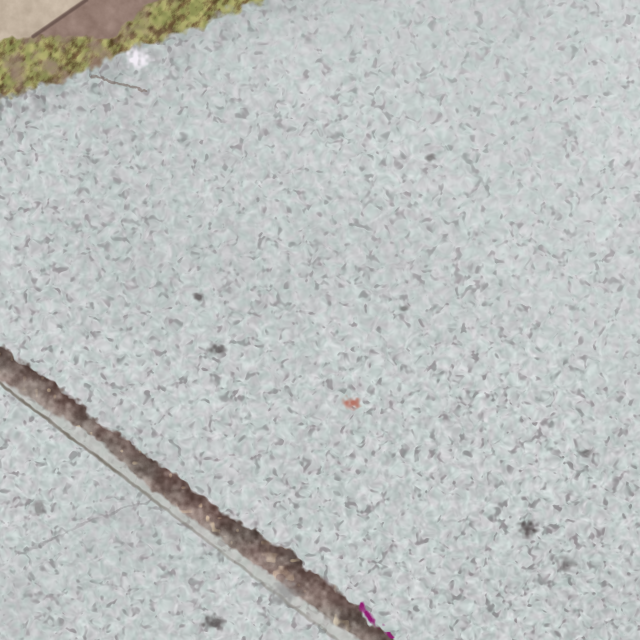
Reproduce this texture procedurally as a WebGL 1 fragment shader.

```glsl
precision highp float;
// Pale speckled concrete with a diagonal dirt-filled joint at the lower left
// and a grassy verge at the upper left. Layered value noise makes the grain;
// sloping lines with ragged offsets bound the joint, the ledge and the verge.

uniform vec2 u_resolution;

const vec3 CONCRETE = vec3(0.758, 0.779, 0.779);
const vec3 PIT = vec3(0.51, 0.50, 0.51);
const vec3 DIRT_DARK = vec3(0.33, 0.26, 0.24);
const vec3 DIRT_LIGHT = vec3(0.60, 0.55, 0.52);
const vec3 GRASS_DARK = vec3(0.40, 0.32, 0.21);
const vec3 GRASS_LIGHT = vec3(0.62, 0.62, 0.39);
const vec3 LEAF = vec3(0.59, 0.50, 0.46);
const vec3 SLAB = vec3(0.76, 0.70, 0.63);
const float GRAIN_SCALE = 120.0;
const float EDGE = 0.004;

float hash(vec2 p) {
  vec3 q = fract(vec3(p.xyx) * 0.1031);
  q += dot(q, q.yzx + 33.33);
  return fract((q.x + q.y) * q.z);
}

float noise(vec2 p) {
  vec2 i = floor(p), f = fract(p);
  f = f * f * (3.0 - 2.0 * f);
  return mix(mix(hash(i), hash(i + vec2(1, 0)), f.x),
             mix(hash(i + vec2(0, 1)), hash(i + vec2(1, 1)), f.x), f.y);
}

float fbm(vec2 p) {
  float sum = 0.0, amp = 0.5;
  for (int i = 0; i < 4; i++) {
    sum += amp * noise(p);
    p = mat2(1.6, 1.2, -1.2, 1.6) * p + 7.3;
    amp *= 0.5;
  }
  return sum / 0.9375;
}

float segment(vec2 p, vec2 a, vec2 b) {
  vec2 d = b - a;
  return length(p - a - d * clamp(dot(p - a, d) / dot(d, d), 0.0, 1.0));
}

// 1 where d is positive, with a soft edge
float inside(float d) { return smoothstep(-EDGE, EDGE, d); }

float stroke(vec2 p, vec2 a, vec2 b, float width) {
  return 1.0 - smoothstep(width * 0.3, width * 1.6, segment(p, a, b));
}

// Ragged soft mark
float blot(vec2 p, vec2 c, float r) {
  float d = length((p - c) * vec2(0.85, 1.15)) + (noise(p * 170.0) - 0.5) * r;
  return 1.0 - smoothstep(r * 0.2, r * 1.4, d);
}

vec3 concrete(vec2 p) {
  float broad = fbm(p * 5.0);
  vec2 g = mat2(0.8, 0.6, -0.6, 0.8) * p * GRAIN_SCALE;
  g += 0.9 * vec2(noise(g * 0.6 + 11.0), noise(g * 0.6 + 57.0));
  // Layers at turned angles hide the lattice
  vec2 h = mat2(0.87, -0.5, 0.5, 0.87) * g;
  float grain = noise(g) * 0.4 + noise(h * 1.5 + 40.0) * 0.38 + noise(g.yx * 2.3 + 71.0) * 0.22;
  float light = smoothstep(0.9, 1.7, p.x + p.y);
  float lower = smoothstep(0.4, 0.9, p.x) * (1.0 - smoothstep(0.2, 0.6, p.y));
  float rough = 0.75 + 0.5 * broad - 0.3 * light + 0.3 * lower;
  vec3 c = CONCRETE + 0.02 * light + (broad - 0.5) * 0.04;
  c += (grain - 0.47) * 0.2 * rough;
  float speck = noise(h * 0.85 + 91.0) * 0.6 + noise(g * 1.7 + 23.0) * 0.4;
  c = mix(c, PIT, smoothstep(0.58, 0.88, speck) * 0.6 * rough);
  return c + vec3(0.035, -0.015, 0.005) * (noise(h * 0.9 + 63.0) - 0.5);
}

vec3 joint(vec2 p, vec3 c) {
  float ragged = (fbm(p * 38.0) - 0.5) * 0.024 + (noise(p * 130.0) - 0.5) * 0.009;
  float top = 0.461 - 0.745 * p.x + 0.012 * exp(-pow((p.x - 0.46) * 12.0, 2.0)) + ragged;
  float bottom = 0.407 - 0.73 * p.x + 0.016 * exp(-pow((p.x - 0.15) * 14.0, 2.0)) + ragged * 0.6;
  float seam = p.y - (0.401 - 0.76 * p.x) + ragged * 0.25;
  // Bright ledge below the dirt, bounded by a thin broken seam
  float ledge = inside(seam) * inside(bottom - p.y);
  c = mix(c, vec3(0.74, 0.73, 0.70), ledge * 0.45);
  float seamStrength = mix(0.85, 0.4, smoothstep(0.15, 0.35, p.x)) * (0.6 + 0.5 * noise(p * 45.0));
  c = mix(c, vec3(0.43, 0.40, 0.36), (1.0 - smoothstep(0.0005, 0.005, abs(seam))) * seamStrength);
  float fill = inside(top - p.y) * inside(p.y - bottom);
  float across = clamp((p.y - bottom) / max(top - bottom, 0.001), 0.0, 1.0);
  float clump = fbm(p * 65.0);
  vec3 dirt = mix(DIRT_LIGHT, DIRT_DARK, smoothstep(0.15, 0.85, across * 0.45 + clump * 0.65));
  dirt += vec3(0.09, 0.04, 0.04) * (noise(p * 30.0) - 0.4) + (noise(p * 150.0) - 0.5) * 0.16;
  dirt += vec3(0.3, 0.28, 0.2) * smoothstep(0.75, 0.95, noise(p * 105.0)) * noise(p * 25.0);
  return mix(c, dirt, fill * 0.93);
}

vec3 verge(vec2 p, vec3 c) {
  float ragged = (fbm(p * 32.0) - 0.5) * 0.03 + (noise(p * 110.0) - 0.5) * 0.012;
  float d = p.y - (0.837 + 0.40 * p.x) + ragged;
  c *= 1.0 - 0.13 * smoothstep(-0.08, 0.0, d) * noise(p * 70.0);
  float blades = fbm(mat2(0.8, 0.6, -0.6, 0.8) * p * vec2(130.0, 75.0));
  vec3 grass = mix(GRASS_DARK, GRASS_LIGHT, smoothstep(0.22, 0.75, blades + 0.1 * smoothstep(0.0, 0.05, d)));
  grass += (noise(p * 140.0) - 0.5) * vec3(0.2, 0.17, 0.14);
  float litter = smoothstep(0.4, 0.8, fbm(p * 40.0 + 5.0)) * (1.0 - smoothstep(0.12, 0.36, p.x));
  grass = mix(grass, LEAF, litter * 0.8);
  c = mix(c, grass, smoothstep(-0.005, 0.007, d));
  // Pale slab and brown leaf beyond the grass
  float beyond = inside(p.y - 0.938 - 0.9 * max(p.x - 0.17, 0.0) + ragged * 0.7);
  vec3 far = mix(SLAB, LEAF, inside((p.x - 0.052) * 0.7 - (p.y - 0.945)));
  far += (fbm(p * 70.0) - 0.5) * 0.14;
  c = mix(c, far, beyond);
  return mix(c, DIRT_DARK, stroke(p, vec2(0.052, 0.943), vec2(0.135, 1.0), 0.003) * 0.6);
}

void main() {
  vec2 p = gl_FragCoord.xy / u_resolution;
  vec3 c = concrete(p);
  // Faint hairline crack and dark pits
  vec2 w = p + vec2(0.0, (fbm(p * 45.0) - 0.5) * 0.02);
  float hair = max(stroke(w, vec2(0.03, 0.135), vec2(0.13, 0.18), 0.002), stroke(w, vec2(0.13, 0.18), vec2(0.235, 0.219), 0.002));
  c = mix(c, PIT, hair * 0.6 * noise(p * 50.0));
  float pits = blot(p, vec2(0.824, 0.173), 0.013) + 0.8 * blot(p, vec2(0.341, 0.453), 0.011)
             + 0.8 * blot(p, vec2(0.332, 0.027), 0.014) + 0.8 * blot(p, vec2(0.310, 0.536), 0.007)
             + 0.6 * (blot(p, vec2(0.672, 0.753), 0.007) + blot(p, vec2(0.634, 0.518), 0.007))
             + 0.5 * (blot(p, vec2(0.059, 0.206), 0.011) + blot(p, vec2(0.885, 0.118), 0.013) + blot(p, vec2(0.918, 0.293), 0.009));
  c = mix(c, vec3(0.30, 0.27, 0.27), min(pits, 1.0) * 0.85);
  c = mix(c, vec3(0.70, 0.42, 0.36), blot(p, vec2(0.550, 0.371), 0.010) * 0.9);
  c = joint(p, c);
  c = mix(c, vec3(0.57), blot(p, vec2(0.447, 0.075), 0.018) * 0.7);
  c = mix(c, vec3(0.56, 0.12, 0.44), stroke(w, vec2(0.565, 0.052), vec2(0.612, 0.004), 0.004) * smoothstep(0.35, 0.75, noise(p * 120.0)));
  c = verge(p, c);
  // Twig and white petal beside the grass
  c = mix(c, vec3(0.45, 0.38, 0.35), stroke(w, vec2(0.143, 0.882), vec2(0.228, 0.859), 0.002) * 0.55);
  c = mix(c, vec3(0.95, 0.93, 0.96), blot(p, vec2(0.215, 0.909), 0.016));
  gl_FragColor = vec4(clamp(c, 0.0, 1.0), 1.0);
}
```
